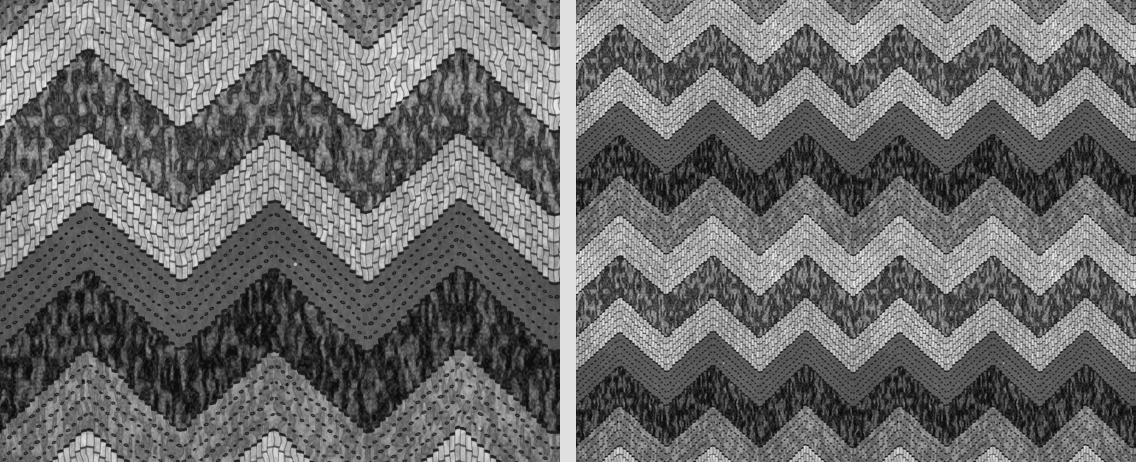
Left, the tile; right, the same tile 2 across and 2 down.
Reproduce this pattern procedurally as a Shadertoy shader.

```glsl
const float ZIGZAGS = 3.0;
const float ZIGZAG_HEIGHT = 0.181;
const float COLUMNS = 96.0;
const float ROWS = 5.0;
const int BANDS = 6;
const int SAMPLES = 3;

// Per band: lower limit, grey tone, fibre contrast, dash and bead strength
const float ENDS[BANDS] = float[](0.181, 0.331, 0.478, 0.651, 0.820, 1.0);
const float TONES[BANDS] = float[](0.39, 0.74, 0.355, 0.22, 0.51, 0.77);
const float FIBRES[BANDS] = float[](0.50, 0.16, 0.05, 0.46, 0.26, 0.14);
const float DASHES[BANDS] = float[](0.22, 0.80, 0.0, 0.30, 0.15, 0.80);
const float BEADS[BANDS] = float[](0.15, 0.0, 0.90, 0.20, 0.80, 0.0);

float hash(vec2 p) {
    return fract(sin(dot(p, vec2(127.1, 311.7))) * 43758.5453);
}

// Value noise whose lattice wraps after period cells
float wrapNoise(vec2 uv, vec2 period) {
    vec2 p = uv * period;
    vec2 i = floor(p), f = fract(p);
    f = f * f * (3.0 - 2.0 * f);
    float a = hash(mod(i, period));
    float b = hash(mod(i + vec2(1.0, 0.0), period));
    float c = hash(mod(i + vec2(0.0, 1.0), period));
    float d = hash(mod(i + 1.0, period));
    return mix(mix(a, b, f.x), mix(c, d, f.x), f.y);
}

// 1 on a peak, 0 in a valley
float zigzag(float x) {
    return 1.0 - abs(2.0 * fract(x * ZIGZAGS + 0.031) - 1.0);
}

float roundBox(vec2 q, vec2 halfSize, float radius) {
    vec2 d = abs(q) - halfSize + radius;
    return length(max(d, 0.0)) + min(max(d.x, d.y), 0.0) - radius;
}

// Sparse lint: x is coverage, y is tone
vec2 fleck(vec2 uv, float aspect) {
    vec2 grid = vec2(24.0, 20.0);
    vec2 id = mod(floor(uv * grid), grid);
    vec2 centre = 0.3 + 0.4 * vec2(hash(id + 3.1), hash(id + 7.7));
    vec2 q = (fract(uv * grid) - centre) / grid * vec2(aspect, 1.0);
    float present = step(0.965, hash(id + 1.9));
    return vec2(present * smoothstep(0.0045, 0.0025, length(q)), step(0.7, hash(id + 5.3)) * 0.85);
}

float knit(vec2 uv, float aspect) {
    // Wavering stitch columns
    float sway = wrapNoise(uv, vec2(40.0, 44.0)) - 0.5;
    float x = uv.x + 0.007 * sway;
    float column = floor(x * COLUMNS);
    float columnX = (column + 0.5) / COLUMNS;
    column = mod(column, COLUMNS);

    // Height along the chevron, stepped from stitch to stitch
    float steppedX = mix(x, columnX, 0.75);
    float height = 1.0 - uv.y - ZIGZAG_HEIGHT * (1.0 - zigzag(steppedX));
    height += 0.014 * (wrapNoise(uv, vec2(5.0, 4.0)) - 0.5);
    height += 0.005 * (hash(vec2(column, 9.0)) - 0.5);
    float s = fract(height - 0.1025);

    // Find the band
    int band = 0;
    float start = 0.0;
    for (int i = 0; i < BANDS - 1; i++) {
        if (s >= ENDS[i]) {
            band = i + 1;
            start = ENDS[i];
        }
    }
    float width = ENDS[band] - start;
    float edge = min(s - start, ENDS[band] - s);

    // Stitch cell
    float row = (s - start) / width * ROWS;
    vec2 halfSize = 0.5 * vec2(aspect / COLUMNS, width / ROWS);
    vec2 q = (fract(vec2(x * COLUMNS, row)) - 0.5) * 2.0 * halfSize;
    vec2 gap = halfSize - abs(q);
    float stitch = hash(vec2(column, floor(row) + ROWS * float(band)));
    float knot = hash(vec2(column, mod(round(row) + ROWS * float(band), ROWS * float(BANDS)) + 50.0));

    // Yarn tone, fibres and fine grain
    float fibre = wrapNoise(vec2(x, uv.y), vec2(168.0, 42.0));
    float squiggle = smoothstep(0.12, 0.0, abs(fibre - 0.45));
    float grain = wrapNoise(uv, vec2(360.0, 220.0)) - 0.5;
    float tone = TONES[band] * (0.92 + 0.16 * wrapNoise(uv, vec2(7.0, 6.0)));
    tone += FIBRES[band] * (fibre - 0.5 + 0.4 * grain) + 0.04 * grain;
    tone *= 1.0 - 0.9 * FIBRES[band] * squiggle;
    tone *= 1.0 + 0.35 * DASHES[band] * (stitch - 0.5) * 0.5;

    // Seams between columns and dark dashes between rows
    float seam = smoothstep(0.0024, 0.0, gap.x);
    tone *= 1.0 - 0.45 * DASHES[band] * seam;
    float box = roundBox(q, halfSize, halfSize.x);
    float dash = max(smoothstep(-0.0005, 0.0015, box), smoothstep(0.0034, 0.0012, gap.y));
    tone = mix(tone, 0.13, dash * DASHES[band] * (0.6 + 0.4 * knot));

    // Beads on the row lines
    float beadDistance = length(vec2(q.x * 0.85, gap.y * 1.15));
    float beadSize = 0.0032 + 0.0016 * knot;
    float bead = smoothstep(beadSize + 0.0006, beadSize - 0.0008, beadDistance);
    float core = smoothstep(0.0022, 0.0008, beadDistance) * step(0.4, knot);
    tone = mix(tone, 0.09 + 0.22 * core, bead * BEADS[band]);

    // Scalloped outline where bands meet
    float outline = smoothstep(0.0048, 0.0015, edge);
    tone = mix(tone, 0.1, 0.8 * outline);

    vec2 lint = fleck(uv, aspect);
    return clamp(mix(tone, lint.y, lint.x * 0.8), 0.05, 0.9);
}

void mainImage(out vec4 fragColor, in vec2 fragCoord) {
    float aspect = iResolution.x / iResolution.y;
    float sum = 0.0;
    for (int i = 0; i < SAMPLES * SAMPLES; i++) {
        vec2 offset = (vec2(i % SAMPLES, i / SAMPLES) + 0.5) / float(SAMPLES) - 0.5;
        sum += knit((fragCoord + offset) / iResolution.xy, aspect);
    }
    fragColor = vec4(vec3(sum / float(SAMPLES * SAMPLES)), 1.0);
}
```
